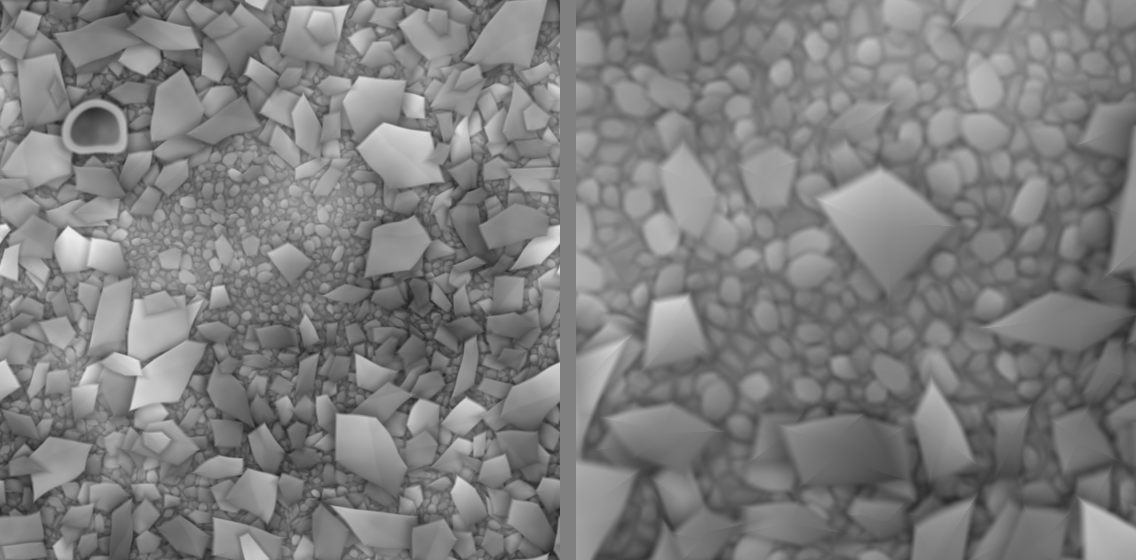
Left, the full canvas; right, a detail of the centre.
Reproduce this texture procedurally as a Shadertoy shader.

```glsl
const float EDGE_SOFTNESS = 0.0037;  // in canvas units
const float RIM_WIDTH = 0.007;       // in canvas units
const float SHADOW_REACH = 0.22;     // in cell units
const float SHADOW_DEPTH = 0.36;
const float CHIP_TONE = 0.53;
const float TONE_SPREAD = 0.2;
const float TILT_CONTRAST = 0.27;
const float RIM_CONTRAST = 0.08;
const float SMALL_RELIEF = 0.52;     // contrast of the smallest stones
const float GRAIN_AMOUNT = 0.17;
const float DRIFT_AMOUNT = 0.24;
const float GRIT_CELLS = 66.0;
const float TAU = 6.2831853;
const vec2 BED_CENTRE = vec2(0.42, 0.585);
const vec2 BED_SIZE = vec2(0.26, 0.16);
const vec2 HOLLOW_CENTRE = vec2(0.172, 0.765);
const float HOLLOW_RADIUS = 0.052;
const vec2 LIGHT = vec2(-0.35, 0.94);

vec3 hash3(vec2 cell, float seed) {
    vec3 p = fract(vec3(cell.xyx + seed * 7.13) * vec3(0.1031, 0.1030, 0.0973));
    p += dot(p, p.yxz + 33.33);
    return fract((p.xxy + p.yzz) * p.zyx);
}

// Value noise that wraps after n cells
float noise(vec2 uv, float n, float seed) {
    vec2 cell = floor(uv * n), f = fract(uv * n);
    f = f * f * (3.0 - 2.0 * f);
    vec2 a = mod(cell, n), b = mod(cell + 1.0, n);
    return mix(mix(hash3(a, seed).x, hash3(vec2(b.x, a.y), seed).x, f.x),
               mix(hash3(vec2(a.x, b.y), seed).x, hash3(b, seed).x, f.x), f.y);
}

float grainNoise(vec2 uv) {
    return 0.5 * noise(uv, 13.0, 1.0) + 0.35 * noise(uv, 27.0, 2.0) + 0.15 * noise(uv, 60.0, 3.0);
}

// Hollow bed where only fine gravel lies
float gravelBed(vec2 uv) {
    vec2 q = (fract(uv) - BED_CENTRE) / BED_SIZE;
    return 1.0 - smoothstep(0.75, 1.2, length(q) + 0.12 * sin(3.0 * atan(q.y, q.x) + 1.0));
}

// Cellular grit with soft dark gaps
float grit(vec2 uv) {
    vec2 cell = floor(uv * GRIT_CELLS), f = fract(uv * GRIT_CELLS);
    float near = 9.0, next = 9.0;
    for (int y = -1; y <= 1; y++)
    for (int x = -1; x <= 1; x++) {
        vec2 o = vec2(x, y);
        float d = length(o + hash3(mod(cell + o, GRIT_CELLS), 5.0).xy - f);
        next = min(next, max(near, d));
        near = min(near, d);
    }
    return 0.42 + 0.1 * smoothstep(0.0, 0.7, next - near);
}

// Paints one layer of overlapping stones, each with a shadow, tilt, rim and crease
float stones(float shade, vec2 uv, float n, float density, float roundness, float seed) {
    vec2 base = floor(uv * n);
    float soft = max(EDGE_SOFTNESS * mix(1.0, 0.8, roundness), 0.7 / iResolution.y) * n;
    float relief = mix(1.0, SMALL_RELIEF, smoothstep(6.0, 36.0, n));
    for (int y = 1; y >= -1; y--)
    for (int x = -1; x <= 1; x++) {
        vec2 cell = base + vec2(x, y), id = mod(cell, n);
        vec3 place = hash3(id, seed), look = hash3(id, seed + 11.0), form = hash3(id, seed + 23.0);
        vec2 centre = cell + 0.2 + 0.6 * place.xy;
        vec2 p = uv * n - centre;
        float chance = density * mix(1.0, 0.08 + 0.92 * smoothstep(0.0, 0.5, roundness), gravelBed(centre / n));
        if (place.z > chance || length(p) > 1.19) continue;

        // Convex polygon cut by four or five random sides
        float turn = TAU * form.x, c = cos(turn), s = sin(turn);
        mat2 spin = mat2(c, -s, s, c);
        float stretch = mix(1.6, 1.0, max(form.y, roundness));
        vec2 q = spin * p * vec2(mix(0.68, 1.0, max(form.y, roundness)), stretch);
        float size = mix(0.28, 0.5, form.z), d = -9.0;
        float sides = look.x < 0.5 ? 4.0 : 5.0;
        vec2 facing = vec2(0.0);
        for (float i = 0.0; i < 5.0; i++) {
            if (i >= sides) break;
            vec3 cut = hash3(id, seed + 31.0 + i);
            float a = TAU * (i + 0.4 * cut.x) / sides;
            vec2 dir = vec2(cos(a), sin(a));
            float e = dot(q, dir) - size * mix(0.65, 1.2, cut.y);
            if (e > d) { d = e; facing = dir; }
        }
        d = mix(d, length(q) - size * 1.05, roundness);
        d = max(d, length(p) - 0.95);
        vec2 normal = mix(facing, q / (length(q) + 0.15), roundness) * spin;

        // Surface tone
        float tone = TONE_SPREAD * (form.z - 0.5) * (form.z > 0.5 ? 1.0 : 0.7) + 0.15 * pow(look.y, 9.0);
        vec2 tilt = vec2(cos(TAU * look.z), sin(TAU * look.z)) + 0.4 * LIGHT;
        tone += TILT_CONTRAST * (0.3 + 0.7 * look.y) * dot(p, tilt);
        float crease = dot(q, vec2(0.6, 0.8)) - 0.3 * (look.x - 0.5);
        tone += 0.08 * (look.z - 0.5) * smoothstep(-soft, soft, crease) * (1.0 - roundness);
        float rim = exp(min(d, 0.0) / (RIM_WIDTH * n));
        tone += RIM_CONTRAST * rim * (dot(normal, LIGHT) + 0.1);
        tone = CHIP_TONE + relief * tone;

        float shadow = 1.0 - smoothstep(-0.1, SHADOW_REACH, d);
        shade *= 1.0 - SHADOW_DEPTH * relief * shadow;
        shade = mix(shade, tone, 1.0 - smoothstep(-soft, soft * 0.8, d));
    }
    return shade;
}

// Open shell with a flat foot and a pale lip
float hollowShell(float shade, vec2 uv, float grain) {
    vec2 q = uv - HOLLOW_CENTRE;
    float disc = length(q) - HOLLOW_RADIUS, foot = -q.y - 0.034;
    float blend = max(0.02 - abs(disc - foot), 0.0);
    float d = max(disc, foot) + blend * blend / 0.08;
    shade *= 1.0 - 0.3 * (1.0 - smoothstep(0.006, 0.026, d));
    float inside = 0.40 - 4.0 * q.y + 0.3 * (grain - 0.5);
    shade = mix(shade, clamp(inside, 0.24, 0.47), 1.0 - smoothstep(-0.01, 0.0, d));
    float lip = 1.0 - smoothstep(0.003, 0.011, abs(d));
    return mix(shade, 0.7 + 6.0 * d, lip);
}

void mainImage(out vec4 fragColor, in vec2 fragCoord) {
    vec2 uv = fragCoord / iResolution.xy;
    float grain = grainNoise(uv);
    vec2 warped = uv + 0.01 * (vec2(noise(uv, 22.0, 6.0), noise(uv, 22.0, 7.0)) - 0.5);

    // From fine gravel up to slabs, then loose debris on top
    float shade = grit(warped);
    shade = stones(shade, warped, 52.0, 0.85, 0.6, 50.0);
    shade = stones(shade, warped, 37.0, 0.55, 0.55, 100.0);
    shade = stones(shade, warped, 21.0, 0.9, 0.1, 150.0);
    shade = stones(shade, warped, 14.0, 0.8, 0.04, 200.0);
    shade = stones(shade, warped, 8.0, 0.65, 0.0, 250.0);
    shade = stones(shade, warped, 16.0, 0.16, 0.08, 300.0);
    shade = hollowShell(shade, warped, grain);

    // Surface grain and broad drift of light
    float drift = 0.6 * noise(uv, 5.0, 8.0) + 0.4 * noise(uv, 9.0, 9.0) - 0.5;
    shade += GRAIN_AMOUNT * (grain - 0.5) + DRIFT_AMOUNT * drift + 0.012;
    shade += 0.04 * sin(TAU * (uv.y + 0.2 * sin(TAU * uv.x)) - 2.6);
    fragColor = vec4(vec3(clamp(shade, 0.16, 0.92)), 1.0);
}
```
